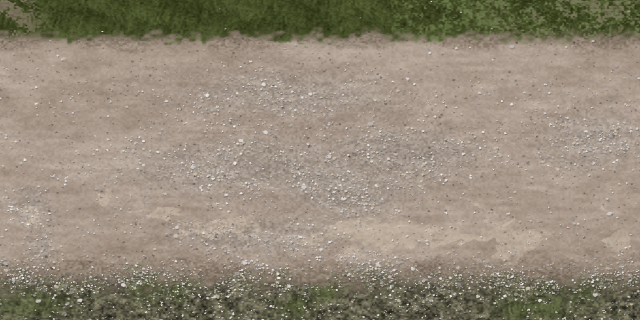
Give the GLSL for this texture, as a Shadertoy shader.

```glsl
// A gravelly dirt track seen from above, with a grass verge along both sides.
// Layered sines give the mottling, value noise the grit and blades, and cellular
// noise scatters pebbles whose density follows soft elliptical patches.
const vec3 DIRT = vec3(0.635, 0.570, 0.515);
const vec3 DIRT_PALE = vec3(0.735, 0.675, 0.625);
const vec3 DIRT_GREY = vec3(0.635, 0.595, 0.560);
const vec3 DIRT_DARK = vec3(0.520, 0.465, 0.410);
const vec3 CRUST = vec3(0.765, 0.705, 0.635);
const vec3 SOIL = vec3(0.375, 0.355, 0.300);
const vec3 GRASS_DARK = vec3(0.200, 0.230, 0.105);
const vec3 GRASS = vec3(0.330, 0.370, 0.200);
const vec3 GRASS_LIT = vec3(0.420, 0.480, 0.290);
const vec3 STONE_GREY = vec3(0.580, 0.565, 0.555);
const vec3 STONE_PALE = vec3(0.930, 0.915, 0.900);
const float TOP_EDGE = 0.885, BOTTOM_EDGE = 0.125;
const float FINE_STONES = 135.0, LARGE_STONES = 75.0;

// Soft ellipses: centre, radii
const vec4 GRAVEL[8] = vec4[8](
    vec4(0.78, 0.48, 0.38, 0.085), vec4(0.9, 0.7, 0.3, 0.07), vec4(1.31, 0.52, 0.2, 0.08),
    vec4(1.08, 0.38, 0.16, 0.06), vec4(0.1, 0.35, 0.05, 0.06), vec4(0.13, 0.21, 0.05, 0.05),
    vec4(0.78, 0.26, 0.24, 0.05), vec4(1.85, 0.57, 0.16, 0.08));
const vec4 WORN[8] = vec4[8](
    vec4(1.6, 0.235, 0.09, 0.07), vec4(1.17, 0.28, 0.2, 0.045), vec4(1.92, 0.25, 0.06, 0.05),
    vec4(0.52, 0.335, 0.06, 0.02), vec4(0.72, 0.285, 0.14, 0.03), vec4(1.45, 0.26, 0.08, 0.02),
    vec4(0.33, 0.39, 0.02, 0.03), vec4(0.1, 0.33, 0.03, 0.04));
const vec4 TUFTS[8] = vec4[8](
    vec4(0.47, 0.095, 0.05, 0.04), vec4(0.57, 0.09, 0.03, 0.04), vec4(1.02, 0.09, 0.04, 0.035),
    vec4(0.93, 0.03, 0.06, 0.035), vec4(1.6, 0.03, 0.06, 0.045), vec4(1.72, 0.04, 0.07, 0.05),
    vec4(1.83, 0.09, 0.04, 0.03), vec4(0.1, 0.05, 0.12, 0.04));

float hash(vec2 p) {
    vec3 q = fract(p.xyx * 0.1031);
    q += dot(q, q.yzx + 33.33);
    return fract((q.x + q.y) * q.z);
}
float valueNoise(vec2 p) {
    vec2 cell = floor(p), f = fract(p);
    f *= f * (3.0 - 2.0 * f);
    return mix(mix(hash(cell), hash(cell + vec2(1, 0)), f.x),
               mix(hash(cell + vec2(0, 1)), hash(cell + 1.0), f.x), f.y);
}
// Warped sine octaves, roughly -1..1
float layeredSines(vec2 p) {
    float sum = 0.0, amp = 0.5;
    for (int i = 0; i < 5; i++, amp *= 0.62) {
        p += 0.7 * sin(p.yx * 1.3 + float(i) * 1.9);
        sum += amp * sin(p.x) * cos(p.y + 0.6);
        p = mat2(1.5, 1.1, -1.1, 1.5) * p;
    }
    return sum;
}
float patches(vec4 list[8], vec2 p) {
    float sum = 0.0;
    for (int i = 0; i < 8; i++) {
        vec2 d = (p - list[i].xy) / list[i].zw;
        sum += exp(-dot(d, d));
    }
    return min(sum, 1.0);
}
// Cellular pebbles with uneven outlines: x = coverage, y = random shade
vec2 pebbles(vec2 p, float scale, float density) {
    vec2 g = p * scale, home = floor(g), best = vec2(0.0);
    float soft = max(0.7 * scale / iResolution.y, 0.2);
    float rough = 0.35 * (valueNoise(g * 2.3) - 0.5);
    for (int k = 0; k < 9; k++) {
        vec2 cell = home + vec2(k % 3 - 1, k / 3 - 1);
        vec2 d = g - cell - vec2(hash(cell + 11.3), hash(cell + 47.7));
        float size = hash(cell + 83.1), shade = hash(cell + 29.5);
        float radius = mix(0.18, 0.5, size * size) + rough;
        float cover = 1.0 - smoothstep(-soft, soft, length(d * vec2(0.85, 1.1)) - radius);
        cover *= step(hash(cell + 5.9), density) * (0.45 + 0.55 * shade);
        if (cover > best.x) best = vec2(cover, shade);
    }
    return best;
}
vec3 addStones(vec3 col, vec2 p, float scale, float density) {
    col *= 1.0 - 0.2 * pebbles(p + vec2(-0.002, 0.004), scale, density).x;
    vec2 stone = pebbles(p, scale, density);
    vec3 warm = vec3(0.02, -0.01, -0.08) * step(0.55, stone.y) * step(stone.y, 0.7);
    return mix(col, mix(STONE_GREY, STONE_PALE, stone.y) + warm, stone.x);
}

void mainImage(out vec4 fragColor, in vec2 fragCoord) {
    vec2 p = fragCoord / iResolution.xy * vec2(2.0, 1.0);
    float broad = layeredSines(p * vec2(4.0, 11.0));
    float mottle = layeredSines(p * vec2(17.0, 31.0) + 4.0);
    float grit = valueNoise(p * vec2(150.0, 190.0)) - 0.5;
    float grain = valueNoise(p * vec2(50.0, 80.0) + 7.0) - 0.5;
    float streak = valueNoise(p * vec2(12.0, 75.0)) - 0.5;
    vec2 warped = p + 0.022 * vec2(mottle + grain, broad + grain);
    float gravel = patches(GRAVEL, warped), tuft = patches(TUFTS, warped);

    // Track: grey gravel, broken pale crust, dark shoulders
    vec3 col = mix(DIRT, DIRT_PALE, clamp(0.32 + 0.45 * broad + 0.25 * mottle, 0.0, 1.0));
    col = mix(col, DIRT_GREY, 0.6 * gravel);
    float crust = patches(WORN, warped) + 0.5 * mottle + 0.35 * grain;
    col = mix(col, CRUST, 0.6 * smoothstep(0.42, 0.58, crust));
    float shoulder = 2.0 - smoothstep(0.0, 0.05, TOP_EDGE - p.y + 0.03 * mottle)
        - smoothstep(0.0, 0.1, p.y - BOTTOM_EDGE + 0.04 * mottle);
    col = mix(col, DIRT_DARK, 0.75 * min(shoulder, 1.0));
    col += (0.055 + 0.1 * gravel + 0.12 * min(shoulder, 1.0)) * grit + 0.04 * grain + 0.06 * streak;

    // Verges: ragged masks, upright blades, scattered clumps
    float ragged = 0.022 * mottle + 0.035 * grain + 0.02 * grit;
    float topVerge = smoothstep(-0.02, 0.02, p.y - TOP_EDGE + ragged);
    float lowVerge = smoothstep(-0.04, 0.035, BOTTOM_EDGE - p.y + 1.8 * ragged);
    float blades = valueNoise(p * vec2(130.0, 50.0) + 2.0 * mottle);
    float leaves = valueNoise(p * 85.0 + 9.0) + 0.6 * grit;
    vec3 topGrass = mix(GRASS_DARK, GRASS, clamp(blades * 0.65 + 0.5 * mottle + 0.1, 0.0, 1.0));
    float lit = smoothstep(1.18, 1.28, p.x) * smoothstep(0.3, 1.0, leaves + 0.4 * mottle);
    float bare = 1.0 - smoothstep(0.03, 0.2, p.x) + 0.6 * smoothstep(1.4, 1.8, p.x);
    bare *= smoothstep(-0.1, 0.5, mottle + grain + grit);
    topGrass = mix(mix(topGrass, GRASS_LIT, 0.7 * lit), DIRT_DARK, 0.75 * bare) + 0.08 * grit;
    vec3 lowGrass = SOIL * (1.0 + 0.8 * grit + 0.8 * grain);
    float green = clamp(0.3 * leaves + 0.55 * tuft, 0.0, 1.0);
    lowGrass = mix(lowGrass, mix(GRASS_DARK, GRASS_LIT, blades), green);
    col = mix(mix(col, topGrass, topVerge), lowGrass, lowVerge);

    // Stones: clustered on the track, crowded along the lower shoulder
    float rim = exp(-pow((p.y - 0.135 - 0.03 * broad) / 0.045, 2.0));
    float density = 0.05 + 0.36 * gravel + 0.55 * rim + 0.18 * lowVerge * (1.0 - tuft);
    density *= (1.0 - 0.9 * topVerge) * clamp(0.8 + 1.5 * mottle + 0.8 * grain, 0.08, 2.0);
    density *= 1.0 - 0.7 * smoothstep(0.72, 0.82, p.y);
    col = addStones(col, p, FINE_STONES, density);
    col = addStones(col, p + 3.7, LARGE_STONES, density * 0.22);
    col *= 1.0 - 0.3 * pebbles(p + 8.1, FINE_STONES, 0.035).x;
    fragColor = vec4(clamp(col, 0.0, 1.0), 1.0);
}
```
